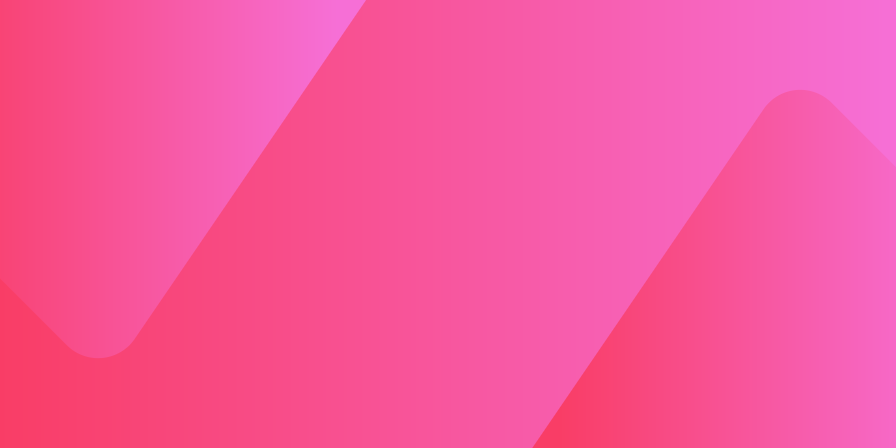
A Shadertoy shader for this background:

```glsl
// Lengths are in canvas heights
const vec3 RED_PINK = vec3(0.976, 0.240, 0.400);
const vec3 ORCHID = vec3(0.965, 0.437, 0.840);
const float CANVAS_WIDTH = 2.0;
const vec2 PIVOT = vec2(1.0026, 0.5);         // half-turn centre of the two wedges
const vec2 TIP_CENTER = vec2(0.219, 0.2995);  // centre of the rounded tip
const float TIP_RADIUS = 0.099;
const vec2 STEEP_NORMAL = vec2(0.826, -0.564);
const vec2 SHALLOW_NORMAL = vec2(-0.7071, -0.7071);
const vec2 WEDGE_RAMP = vec2(-0.117, 0.755);  // start and end of the wedge gradient

float cross2(vec2 a, vec2 b) {
    return a.x * b.y - a.y * b.x;
}

// Signed distance to a downward wedge with a rounded tip
float wedgeDistance(vec2 p) {
    vec2 q = p - TIP_CENTER;
    bool nearTip = cross2(SHALLOW_NORMAL, q) > 0.0 && cross2(q, STEEP_NORMAL) > 0.0;
    float sides = max(dot(q, STEEP_NORMAL), dot(q, SHALLOW_NORMAL));
    return (nearTip ? length(q) : sides) - TIP_RADIUS;
}

float coverage(float d, float pixel) {
    return clamp(0.5 - d / pixel, 0.0, 1.0);
}

vec3 gradient(float t) {
    return mix(RED_PINK, ORCHID, clamp(t, 0.0, 1.0));
}

float wedgeRamp(float x) {
    return (x - WEDGE_RAMP.x) / (WEDGE_RAMP.y - WEDGE_RAMP.x);
}

void mainImage(out vec4 fragColor, in vec2 fragCoord) {
    float pixel = 1.0 / iResolution.y;
    vec2 p = fragCoord * pixel;
    p.x *= CANVAS_WIDTH * iResolution.y / iResolution.x;
    vec2 turned = 2.0 * PIVOT - p;

    // Backdrop, then the upper left and lower right wedges
    vec3 color = gradient(p.x / CANVAS_WIDTH);
    color = mix(color, gradient(wedgeRamp(p.x)), coverage(wedgeDistance(p), pixel));
    color = mix(color, gradient(1.0 - wedgeRamp(turned.x)), coverage(wedgeDistance(turned), pixel));

    fragColor = vec4(color, 1.0);
}
```
